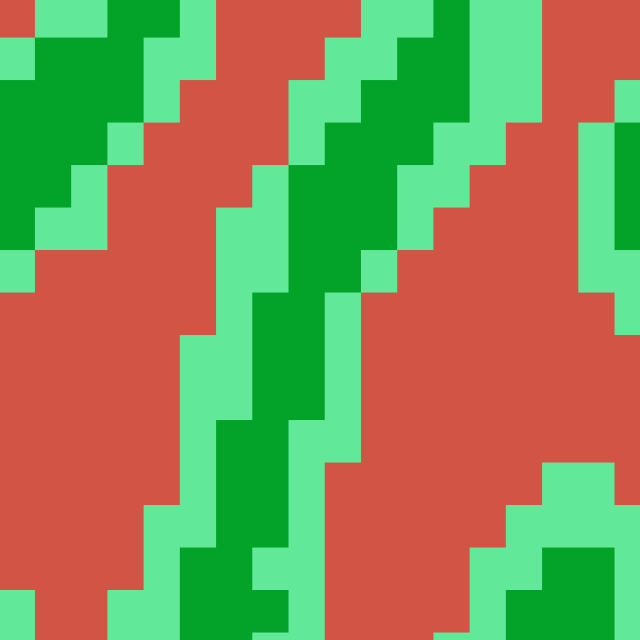
A WebGL 2 fragment shader for this texture:

```glsl
#version 300 es
precision highp float;

uniform vec2 u_resolution;
out vec4 fragColor;

#define CELL_SIZE vec2(0.0566, 0.0664)
#define CELL_ORIGIN vec2(-0.002, 0.0117)
#define RIDGE_SPACING 0.52
#define RIDGE_BEND 0.38
#define SIDE_SWELL 1.1
#define SIDE_DROP 0.5
#define RIPPLE 0.14
#define RIM_LEVEL -0.27
#define CORE_LEVEL 0.73

const float TAU = 6.2831853;
const vec3 GROUND = vec3(0.82, 0.33, 0.27);
const vec3 RIM = vec3(0.38, 0.91, 0.60);
const vec3 CORE = vec3(0.01, 0.64, 0.16);

// Height field: leaning ridges, broken up towards the sides
float terrain(vec2 p) {
    float across = p.x - 0.36 - RIDGE_BEND * p.y * p.y;
    float ridge = cos(TAU * across / RIDGE_SPACING);
    float side = 0.5 - 0.5 * cos(TAU * (p.x - 0.45) / 0.9);
    float swell = SIDE_SWELL * cos(7.5 * p.y + 0.3) - SIDE_DROP;
    float ripple = sin(43.0 * p.x + 17.0 * p.y) * sin(37.0 * p.y - 11.0 * p.x);
    return ridge + side * swell + RIPPLE * ripple;
}

// One flat colour per cell, chosen by height at its centre
vec3 cellColor(vec2 cell) {
    float height = terrain((cell + 0.5) * CELL_SIZE + CELL_ORIGIN);
    vec3 color = mix(GROUND, RIM, step(RIM_LEVEL, height));
    return mix(color, CORE, step(CORE_LEVEL, height));
}

void main() {
    vec2 uv = gl_FragCoord.xy / u_resolution;
    vec2 grid = (uv - CELL_ORIGIN) / CELL_SIZE - 0.5;
    vec2 cell = floor(grid);

    // Blend neighbouring cells only within a pixel of their border
    vec2 pixel = 1.0 / (u_resolution * CELL_SIZE);
    vec2 blend = clamp((fract(grid) - 0.5) / pixel + 0.5, 0.0, 1.0);

    vec3 lower = mix(cellColor(cell), cellColor(cell + vec2(1.0, 0.0)), blend.x);
    vec3 upper = mix(cellColor(cell + vec2(0.0, 1.0)), cellColor(cell + 1.0), blend.x);
    fragColor = vec4(mix(lower, upper, blend.y), 1.0);
}
```
